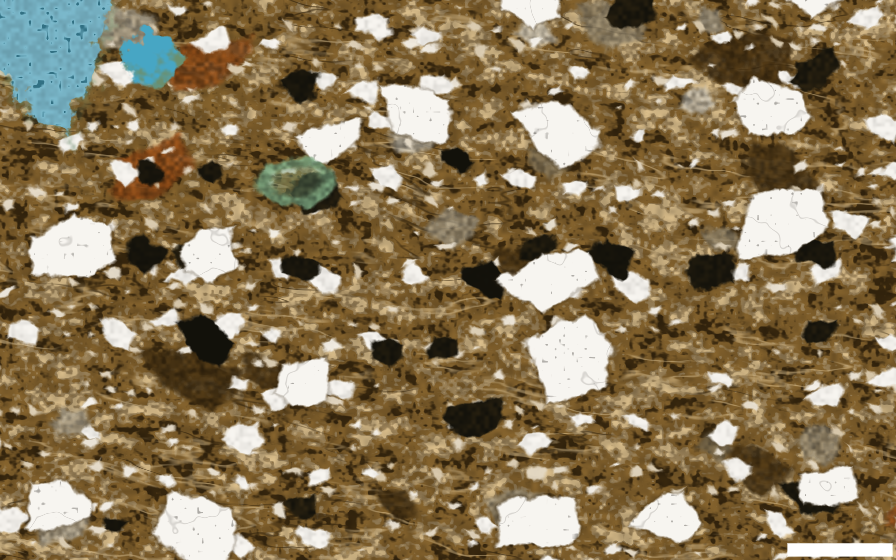
Give the GLSL for this texture, as a Shadertoy shader.

```glsl
// Thin section of a muddy sandstone: angular pale grains and dark fragments
// set in a streaky brown matrix, with a blue pore in the upper left corner.
// Grains are random convex polygons scattered on jittered grids of several sizes.

const float TAU = 6.2831853;
const vec3 BROWN = vec3(0.47, 0.35, 0.16);
const vec3 DARK = vec3(0.20, 0.14, 0.05);
const vec3 GREY_TAN = vec3(0.56, 0.47, 0.32);
const vec3 TAN = vec3(0.77, 0.67, 0.49);
const vec3 QUARTZ = vec3(0.97, 0.96, 0.94);
const vec3 OPAQUE = vec3(0.07, 0.065, 0.04);
const vec3 RUST = vec3(0.50, 0.26, 0.08);
const vec3 PORE_BLUE = vec3(0.46, 0.69, 0.76);
const vec3 BRIGHT_BLUE = vec3(0.28, 0.65, 0.77);
const vec3 GREEN = vec3(0.42, 0.56, 0.43);

float hash(vec2 p) {
    vec3 q = fract(p.xyx * 0.1031);
    q += dot(q, q.yzx + 33.33);
    return fract((q.x + q.y) * q.z);
}

float noise(vec2 p) {
    vec2 i = floor(p), f = fract(p);
    f = f * f * (3.0 - 2.0 * f);
    return mix(mix(hash(i), hash(i + vec2(1, 0)), f.x),
               mix(hash(i + vec2(0, 1)), hash(i + vec2(1, 1)), f.x), f.y);
}

float fbm(vec2 p) {
    float sum = 0.0, amp = 0.5;
    for (int i = 0; i < 4; i++) {
        sum += amp * noise(p);
        p = mat2(1.6, 1.2, -1.2, 1.6) * p + 7.3;
        amp *= 0.5;
    }
    return sum / 0.9375;
}

vec2 rotate(vec2 p, float a) {
    return vec2(cos(a) * p.x + sin(a) * p.y, cos(a) * p.y - sin(a) * p.x);
}

// Irregular convex outline from six jittered half planes
float polygon(vec2 p, float radius, vec2 key) {
    float d = -1.0;
    for (int i = 0; i < 6; i++) {
        float k = float(i);
        float a = TAU / 6.0 * (k + 0.8 * hash(key + 3.7 * k));
        float reach = radius * (0.72 + 0.45 * hash(key + 5.3 * k + 19.0));
        d = max(d, dot(p, vec2(cos(a), sin(a))) - reach);
    }
    return d;
}

// Distance to the nearest grain, and that grain's random number
vec2 scatter(vec2 p, float cell, float share, vec2 radii, float stretch, float seed) {
    vec2 g = p / cell, best = vec2(1.0, 0.0);
    for (int y = -1; y <= 1; y++)
    for (int x = -1; x <= 1; x++) {
        vec2 c = floor(g) + vec2(x, y), key = c + seed;
        if (hash(key) > share) continue;
        vec2 jitter = vec2(hash(key + 11.0), hash(key + 23.0));
        float pick = hash(key + 37.0);
        vec2 q = rotate(g - c - 0.2 - 0.6 * jitter, -0.15 + 1.1 * (pick - 0.5));
        q.x /= stretch;
        float d = cell * polygon(q, mix(radii.x, radii.y, hash(key + 41.0)), key);
        if (d < best.x) best = vec2(d, pick);
    }
    return best;
}

float cover(float d, float soft) {
    float w = max(soft, 0.8 / iResolution.y);
    return 1.0 - smoothstep(-w, w, d);
}

// Streaky, wavy clay with pale wisps and dark seams
vec3 matrixColor(vec2 p) {
    vec2 q = rotate(p, -0.12);
    q.y += 0.03 * noise(q * 7.0);
    float tone = fbm(q * vec2(26.0, 46.0)) + 0.35 * (noise(p * 150.0) - 0.5);
    vec3 col = mix(DARK, BROWN, smoothstep(0.22, 0.42, tone));
    col = mix(col, GREY_TAN, smoothstep(0.53, 0.64, tone));
    col = mix(col, TAN, smoothstep(0.66, 0.78, tone));
    float wisp = 1.0 - smoothstep(0.0, 0.05, abs(fbm(q * vec2(6.0, 26.0) + 40.0) - 0.52));
    col = mix(col, TAN, 0.6 * wisp * smoothstep(0.45, 0.7, noise(q * vec2(12.0, 30.0))));
    float seam = 1.0 - smoothstep(0.0, 0.02, abs(fbm(q * vec2(4.0, 17.0) + 90.0) - 0.45));
    col = mix(col, DARK, 0.6 * seam * smoothstep(0.5, 0.75, noise(q * 9.0 + 5.0)));
    return col * (0.88 + 0.24 * noise(p * 90.0 + 60.0));
}

void mainImage(out vec4 fragColor, in vec2 fragCoord) {
    vec2 p = fragCoord / iResolution.y;
    vec2 rough = vec2(fbm(p * 38.0), fbm(p * 38.0 + 50.0)) - 0.5;
    vec2 w = p + 0.022 * rough;
    float speck = noise(p * 130.0 + 20.0);
    vec3 col = matrixColor(p);

    // Rock fragments: brown to rust slivers, then speckled grey grains
    vec2 g = scatter(w, 0.21, 0.28, vec2(0.10, 0.22), 1.9, 310.0);
    vec3 sliver = mix(DARK * 1.2, RUST, smoothstep(0.45, 0.9, g.y)) * (0.7 + 0.6 * speck);
    col = mix(col, sliver, 0.85 * cover(g.x, 0.005));
    g = scatter(w, 0.17, 0.24, vec2(0.12, 0.24), 1.3, 520.0);
    vec3 grey = mix(vec3(0.45, 0.40, 0.30), vec3(0.74, 0.72, 0.67), g.y);
    col = mix(col, grey * (0.7 + 0.55 * speck), 0.8 * cover(g.x, 0.006));

    // Pale grains from silt to sand, with opaque grains between
    g = scatter(w, 0.036, 0.30, vec2(0.07, 0.24), 1.7, 130.0);
    col = mix(col, mix(TAN, QUARTZ, 0.4 + 0.6 * g.y), 0.95 * cover(g.x, 0.003));
    g = scatter(w, 0.09, 0.30, vec2(0.10, 0.25), 1.6, 740.0);
    col = mix(col, QUARTZ - 0.1 * speck * speck, cover(g.x, 0.003));
    g = scatter(w, 0.15, 0.29, vec2(0.10, 0.26), 1.4, 260.0);
    col = mix(col, OPAQUE + DARK * 0.6 * speck * g.y, cover(g.x, 0.003));
    g = scatter(w, 0.22, 0.52, vec2(0.15, 0.29), 1.35, 880.0);
    float crack = 1.0 - smoothstep(0.0, 0.012, abs(fbm(p * 9.0 + 30.0) - 0.5));
    vec3 sand = QUARTZ - 0.12 * crack - 0.3 * smoothstep(0.86, 1.0, speck);
    col = mix(col, DARK, 0.35 * cover(g.x - 0.003, 0.004));
    col = mix(col, sand, cover(g.x, 0.003));

    // Green altered grain, blue pore with a green fringe, bright blue patch
    float ring = length((w - vec2(0.53, 0.675)) / vec2(1.6, 1.0)) - 0.045;
    col = mix(col, GREEN * (0.75 + 0.5 * speck), cover(ring, 0.004) * mix(0.9, 0.4, cover(ring + 0.018, 0.008)));
    float pore = max((p.x - 0.21 + 0.375 * (1.0 - p.y)) / 1.07, (0.86 - 0.83 * p.x - p.y) / 1.3);
    pore += 0.07 * rough.x;
    col = mix(col, GREEN, 0.6 * cover(pore - 0.012, 0.014) * speck);
    col = mix(col, PORE_BLUE * (0.9 + 0.18 * speck) - 0.3 * smoothstep(0.82, 0.95, speck), cover(pore, 0.004));
    float patchEdge = length((w - vec2(0.27, 0.895)) / vec2(1.3, 1.0)) - 0.046 + 0.05 * rough.y;
    col = mix(col, mix(BRIGHT_BLUE, GREEN, smoothstep(0.5, 0.7, fbm(p * 24.0))), cover(patchEdge, 0.004));

    // Plain pale bar in the lower right corner
    vec2 bar = abs(p - vec2(iResolution.x / iResolution.y - 0.1, 0.018)) - vec2(0.094, 0.012);
    col = mix(col, vec3(1.0), cover(max(bar.x, bar.y), 0.001));

    fragColor = vec4(clamp(col, 0.0, 1.0), 1.0);
}
```
